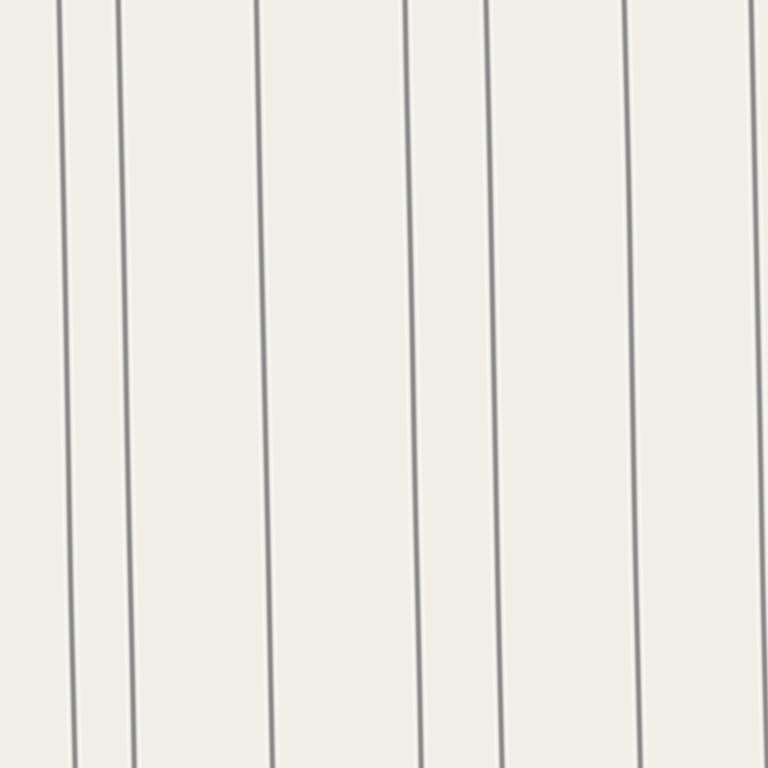
Write a Shadertoy shader that draws this pattern.

```glsl
const vec3 PAPER = vec3(0.945, 0.935, 0.907);
const vec3 INK = vec3(0.525, 0.528, 0.530);
const vec3 RIM = vec3(0.972, 0.966, 0.945);

const float PITCH = 0.147;        // mean distance between lines
const float TILT = 0.021;         // sideways drift over the full height
const float WOBBLE = 0.002;       // slight waver of each line
const float HALF_WIDTH = 0.0032;
const float SOFTNESS = 0.0026;
const float RIM_DISTANCE = 0.0078;
const float RIM_WIDTH = 0.0015;

float hash(float n) {
    return fract(sin(n * 127.1 + 31.7) * 43758.5453);
}

// One-dimensional gradient noise, roughly -0.5 to 0.5
float gradientNoise(float x, float seed) {
    float cell = floor(x);
    float f = x - cell;
    float left = (hash(cell + seed) * 2.0 - 1.0) * f;
    float right = (hash(cell + 1.0 + seed) * 2.0 - 1.0) * (f - 1.0);
    return mix(left, right, f * f * f * (f * (f * 6.0 - 15.0) + 10.0));
}

// Uneven place inside a column: a stepped drift plus a slow sway
float columnOffset(float column) {
    return 0.12 + 0.6 * fract(0.36 * column + 0.7) + 0.12 * sin(column - 3.0);
}

// Distance to the nearest line, checking the neighbouring columns
float lineDistance(vec2 p, float pitch, float tilt, float wobble) {
    float x = p.x - tilt * (1.0 - p.y);
    float home = floor(x / pitch);
    float nearest = 1.0;
    for (int i = -1; i <= 1; i++) {
        float column = home + float(i);
        float centre = (column + columnOffset(column)) * pitch;
        centre += wobble * gradientNoise(p.y * 2.0, column * 17.0);
        nearest = min(nearest, abs(x - centre));
    }
    return nearest;
}

// Soft-edged stroke, never sharper than one pixel
float stroke(float dist, float halfWidth, float softness, float pixel) {
    float blur = max(softness, pixel);
    return 1.0 - smoothstep(halfWidth - blur, halfWidth + blur, dist);
}

// Faint bright band beside a stroke
float rim(float dist, float centre, float width) {
    float d = (dist - centre) / width;
    return exp(-d * d);
}

void mainImage(out vec4 fragColor, in vec2 fragCoord) {
    vec2 p = fragCoord / iResolution.xy;
    float pixel = 1.0 / iResolution.x;
    float dist = lineDistance(p, PITCH, TILT, WOBBLE);
    vec3 colour = mix(PAPER, RIM, rim(dist, RIM_DISTANCE, RIM_WIDTH));
    colour = mix(colour, INK, stroke(dist, HALF_WIDTH, SOFTNESS, pixel));
    fragColor = vec4(colour, 1.0);
}
```
